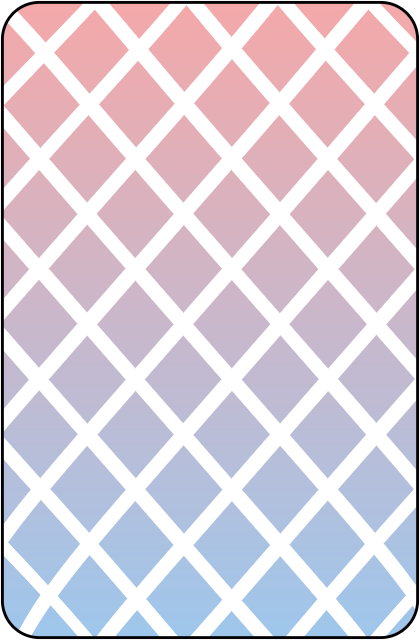
Write a Shadertoy shader that draws this pattern.

```glsl
// A rounded card with a white diagonal lattice over a rose-to-blue gradient.
// Two families of lines come from integer levels of u+v and u-v; the grid is
// gently pinched at its ends and every diamond gets slightly uneven sides.
#define CELL vec2(0.1507, 0.1724)
#define CENTER vec2(0.034, -0.0065)
#define HALF_LINE 0.1016
#define UNEVEN 0.012
#define PINCH 0.033
#define BULGE 0.017
#define MARGIN 0.0015
#define RADIUS 0.060
#define BORDER 0.0045
#define ROSE vec3(0.960, 0.660, 0.662)
#define BLUE vec3(0.618, 0.778, 0.925)
#define INK vec3(0.010, 0.005, 0.010)

vec4 hash4(vec2 cell) {
    vec4 q = fract(cell.xyxy * vec4(0.1031, 0.1130, 0.0973, 0.1099) + 0.37);
    q += dot(q, q.wzxy + 33.33);
    return fract((q.xxyz + q.yzzw) * q.zywx);
}

float roundedBox(vec2 p, vec2 halfSize, float radius) {
    vec2 d = abs(p) - halfSize + radius;
    return length(max(d, 0.0)) + min(max(d.x, d.y), 0.0) - radius;
}

// Lattice coordinates, drawn inward near the top and bottom rows
vec2 pinchedGrid(vec2 p) {
    vec2 g = (p - CENTER) / CELL;
    float t = g.y / 2.5;
    float ends = t * t * t * t;
    float pull = g.y > 0.0 ? PINCH : BULGE * g.x * g.x;
    return g * (1.0 + ends * vec2(pull, 0.005 * g.x * g.x));
}

// Coverage of the diamond under p, between the white lines
float diamondMask(vec2 p, float pixel) {
    vec2 g = pinchedGrid(p);
    vec2 diagonal = vec2(g.x + g.y, g.x - g.y) + 0.5;
    vec2 f = fract(diagonal);
    vec4 inset = HALF_LINE + UNEVEN * (hash4(floor(diagonal)) - 0.5);
    vec4 sides = vec4(f, 1.0 - f) - inset;
    float inside = min(min(sides.x, sides.y), min(sides.z, sides.w));
    float soft = pixel * length(1.0 / CELL);
    return clamp(inside / soft + 0.5, 0.0, 1.0);
}

void mainImage(out vec4 fragColor, in vec2 fragCoord) {
    float pixel = 1.0 / iResolution.y;
    vec2 p = (fragCoord - 0.5 * iResolution.xy) * pixel;

    // Gradient diamonds on white
    vec3 gradient = mix(BLUE, ROSE, clamp(p.y + 0.5, 0.0, 1.0));
    vec3 color = mix(vec3(1.0), gradient, diamondMask(p, pixel));

    // Black outline, then white outside the rounded corners
    vec2 halfCard = 0.5 * iResolution.xy * pixel - MARGIN;
    float edge = roundedBox(p, halfCard, RADIUS);
    color = mix(color, INK, clamp((edge + BORDER) / pixel + 0.5, 0.0, 1.0));
    color = mix(color, vec3(1.0), clamp(edge / pixel + 0.5, 0.0, 1.0));

    fragColor = vec4(color, 1.0);
}
```
